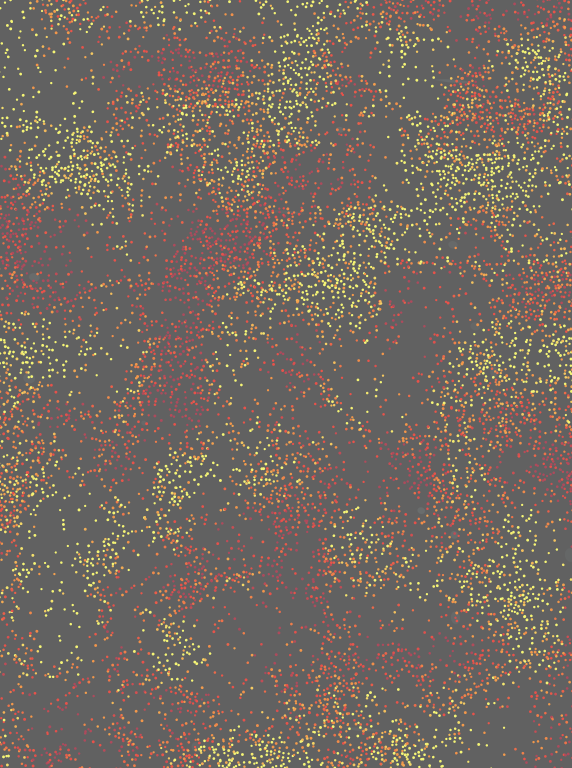
This texture is drawn by a Shadertoy shader. Its source:

```glsl
// Fine warm specks scattered over flat grey, like glowing dust.
// Jittered grid cells hold one dot each; ridged and cloudy noise set how many
// cells are filled, and a slower noise drifts the colour from crimson to yellow.

#define CELL 0.0051        // grid step of the specks, in canvas heights
#define RADIUS 0.00163     // mean speck radius
#define BASE_DENSITY 0.09  // share of filled cells in the empty areas
#define RIDGE_DENSITY 0.46 // extra share along the filaments
#define CLOUD_DENSITY 0.40 // extra share inside the clouds
#define SMUDGE_CELL 0.105  // grid step of the faint smudges
#define SMUDGE_SHARE 0.28  // share of smudge cells in use
#define GREY vec3(0.38)
#define SMUDGE_GREY vec3(0.415, 0.43, 0.43)

float hash(vec2 p) {
    return fract(sin(dot(p, vec2(127.1, 311.7))) * 43758.5453);
}

vec2 hash2(vec2 p) {
    return vec2(hash(p), hash(p + 57.3));
}

float noise(vec2 p) {
    vec2 i = floor(p), f = fract(p);
    f = f * f * (3.0 - 2.0 * f);
    return mix(mix(hash(i), hash(i + vec2(1, 0)), f.x),
               mix(hash(i + vec2(0, 1)), hash(i + vec2(1, 1)), f.x), f.y);
}

float fbm(vec2 p) {
    float sum = 0.0, amp = 0.53;
    for (int i = 0; i < 4; i++) {
        sum += amp * noise(p);
        p = mat2(1.6, 1.2, -1.2, 1.6) * p + 13.7;
        amp *= 0.5;
    }
    return sum;
}

// Chance that a cell at p holds a speck
float density(vec2 p) {
    float offset = (fbm(p * 10.0 + 3.1) - 0.5) / 0.06;
    float ridge = exp(-offset * offset);
    float cloud = smoothstep(0.36, 0.72, fbm(p * 8.0 + 41.0));
    return BASE_DENSITY + RIDGE_DENSITY * ridge + CLOUD_DENSITY * cloud;
}

// Crimson, red, orange, yellow
vec3 heatColor(float heat) {
    vec3 c = mix(vec3(0.68, 0.29, 0.36), vec3(0.91, 0.32, 0.29), smoothstep(0.0, 0.22, heat));
    c = mix(c, vec3(0.95, 0.59, 0.29), smoothstep(0.28, 0.58, heat));
    return mix(c, vec3(0.96, 0.96, 0.46), smoothstep(0.58, 0.82, heat));
}

// Faint rounded blots and thin level streaks
float smudges(vec2 p, float pixel) {
    float cover = 0.0;
    vec2 home = floor(p / SMUDGE_CELL);
    for (int y = -1; y <= 1; y++)
    for (int x = -1; x <= 1; x++) {
        vec2 id = home + vec2(x, y);
        if (hash(id + 7.7) > SMUDGE_SHARE) continue;
        vec2 size = mix(vec2(0.003), vec2(0.008, 0.010), hash2(id + 19.0));
        if (hash(id + 31.0) < 0.25) size = vec2(0.022, 0.002);
        vec2 d = p - (id + hash2(id)) * SMUDGE_CELL;
        d.y += 0.08 * d.x;
        float edge = (length(d / size) - 1.0) * min(size.x, size.y);
        float blot = clamp(0.5 - edge / pixel, 0.0, 1.0);
        cover = max(cover, blot * mix(0.4, 1.0, hash(id + 43.0)));
    }
    return cover;
}

void mainImage(out vec4 fragColor, in vec2 fragCoord) {
    float pixel = 1.0 / iResolution.y;
    vec2 p = fragCoord * pixel;
    vec3 color = mix(GREY, SMUDGE_GREY, smudges(p, pixel));

    // Specks from this cell and its neighbours
    vec2 home = floor(p / CELL);
    for (int y = -1; y <= 1; y++)
    for (int x = -1; x <= 1; x++) {
        vec2 id = home + vec2(x, y);
        vec2 center = (id + hash2(id + 0.5)) * CELL;
        float radius = RADIUS * mix(0.85, 1.15, hash(id + 71.0));
        float cover = clamp(0.5 + (radius - length(p - center)) / pixel, 0.0, 1.0);
        if (cover <= 0.0 || hash(id + 23.0) > density(center)) continue;
        float drift = noise(center * 13.0 + 90.0) - 0.5;
        float heat = 0.5 + 1.1 * drift + 0.75 * (hash(id + 97.0) - 0.5);
        color = mix(color, heatColor(clamp(heat, 0.0, 1.0)), cover);
    }
    fragColor = vec4(color, 1.0);
}
```
